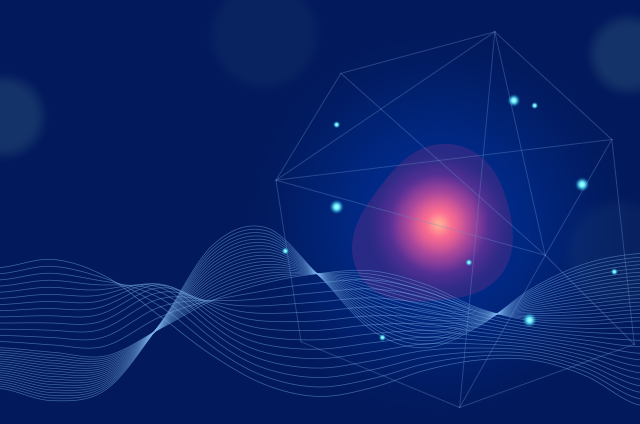
Give the GLSL for this background, as a Shadertoy shader.

```glsl
// A deep blue backdrop: soft discs, a glowing blob, a wire polyhedron and sparks.
// A ribbon of fine lines is blended between three smooth guide curves.
// Lengths are in canvas heights; strokes use box-filtered coverage.

const vec2 CORNERS[8] = vec2[](
    vec2(1.167, .925), vec2(.804, .827), vec2(.651, .575), vec2(1.443, .671),
    vec2(1.286, .398), vec2(1.496, .188), vec2(1.084, .039), vec2(.710, .194));

const ivec2 EDGES[16] = ivec2[](
    ivec2(0, 1), ivec2(1, 2), ivec2(0, 2), ivec2(0, 3), ivec2(0, 4), ivec2(0, 6),
    ivec2(1, 4), ivec2(2, 3), ivec2(2, 4), ivec2(3, 4), ivec2(3, 5), ivec2(5, 6),
    ivec2(4, 5), ivec2(4, 6), ivec2(2, 7), ivec2(7, 6));

// Position and radius
const vec3 SPARKS[10] = vec3[](
    vec3(1.212, .763, .016), vec3(1.261, .751, .009), vec3(.794, .706, .009),
    vec3(1.373, .565, .018), vec3(.794, .512, .018), vec3(.673, .408, .009),
    vec3(1.106, .381, .009), vec3(1.449, .359, .009), vec3(1.249, .245, .018),
    vec3(.902, .204, .009));

// Position, radius and opacity
const vec4 DISCS[4] = vec4[](
    vec4(.624, .918, .122, .10), vec4(.010, .725, .090, .26),
    vec4(1.482, .871, .086, .26), vec4(1.461, .402, .120, .09));

// Heights of the three guide curves at even steps in x
const vec3 GUIDES[13] = vec3[](
    vec3(.369, .180, .084), vec3(.388, .169, .055), vec3(.347, .161, .082),
    vec3(.255, .224, .235), vec3(.161, .292, .422), vec3(.092, .333, .463),
    vec3(.065, .355, .349), vec3(.086, .361, .220), vec3(.127, .329, .180),
    vec3(.151, .273, .231), vec3(.151, .243, .320), vec3(.114, .235, .378),
    vec3(.045, .243, .402));

float segmentDistance(vec2 p, vec2 a, vec2 b) {
    vec2 ab = b - a;
    return length(p - a - ab * clamp(dot(p - a, ab) / dot(ab, ab), 0., 1.));
}

// Share of a pixel covered by a line of the given width
float stroke(float d, float width, float px) {
    vec2 edges = clamp(.5 + (vec2(.5, -.5) * width - d) / px, 0., 1.);
    return edges.x - edges.y;
}

// Catmull-Rom guide heights in xyz, upward bulge of the first bundle in w
vec4 guidesAt(float x) {
    float s = clamp(x / .1255, 0., 11.999);
    int i = int(s);
    float t = s - float(i);
    vec3 a = GUIDES[max(i - 1, 0)], b = GUIDES[i];
    vec3 c = GUIDES[i + 1], d = GUIDES[min(i + 2, 12)];
    vec3 h = b + .5 * t * (c - a + t * (2. * a - 5. * b + 4. * c - d
           + t * (3. * (b - c) + d - a)));
    float u = (x - .38) / .13;
    return vec4(h, .09 * exp(-u * u));
}

// Sparse bundle between guides 1 and 2, dense bundle between 2 and 3
float ribbonHeight(vec4 g, int line) {
    float t = float(line) / 13.;
    if (line < 13) return mix(g.x, g.y, t) + g.w * 4. * t * (1. - t);
    return mix(g.y, g.z, float(line - 13) / 18.);
}

void mainImage(out vec4 fragColor, in vec2 fragCoord) {
    float px = 1. / iResolution.y;
    vec2 p = fragCoord * px;

    // Backdrop and broad blue glow
    float r = length(p - vec2(1.035, .471));
    vec3 color = mix(vec3(.008, .10, .36), vec3(0., .17, .55), smoothstep(.48, .08, r));

    // Blurred discs
    for (int i = 0; i < 4; i++) {
        vec4 disc = DISCS[i];
        float fade = smoothstep(disc.z + .022, disc.z - .022, length(p - disc.xy));
        color = mix(color, vec3(.28, .48, .55), disc.w * fade);
    }

    // Blob outline from angular harmonics, filled with a warm radial glow
    vec2 q = p - vec2(1.029, .467);
    float a = atan(q.y, q.x);
    float outline = .186 - .002 * cos(a) - .005 * sin(a) + .012 * sin(2. * a)
                  - .003 * cos(3. * a) - .013 * sin(3. * a) - .002 * cos(4. * a);
    vec3 glow = mix(vec3(1., .67, .58), vec3(.98, .42, .57), smoothstep(0., .036, r));
    glow = mix(glow, vec3(.70, .29, .61), smoothstep(.025, .080, r));
    glow = mix(glow, vec3(.36, .19, .59), smoothstep(.060, .125, r));
    glow = mix(glow, vec3(.16, .165, .52), smoothstep(.095, .175, r));
    color = mix(color, glow, clamp(.5 + (outline - length(q)) / px, 0., 1.));

    // Wire polyhedron
    for (int i = 0; i < 16; i++) {
        float d = segmentDistance(p, CORNERS[EDGES[i].x], CORNERS[EDGES[i].y]);
        color = mix(color, vec3(.40, .55, .78), .38 * stroke(d, .0022, px));
    }

    // Line ribbon, with distance corrected for slope
    vec4 here = guidesAt(p.x), ahead = guidesAt(p.x + .002);
    for (int i = 0; i < 32; i++) {
        float h = ribbonHeight(here, i);
        float slope = (ribbonHeight(ahead, i) - h) / .002;
        float d = abs(p.y - h) / sqrt(1. + slope * slope);
        color = mix(color, vec3(.48, .70, .92), .50 * stroke(d, .0017, px));
    }

    // Cyan sparks with pale cores
    for (int i = 0; i < 10; i++) {
        float d = length(p - SPARKS[i].xy) / SPARKS[i].z;
        vec3 tint = mix(vec3(.62, 1., 1.), vec3(.25, .80, .93), smoothstep(0., .7, d));
        color = mix(color, tint, smoothstep(1., .25, d));
    }

    fragColor = vec4(color, 1.);
}
```
